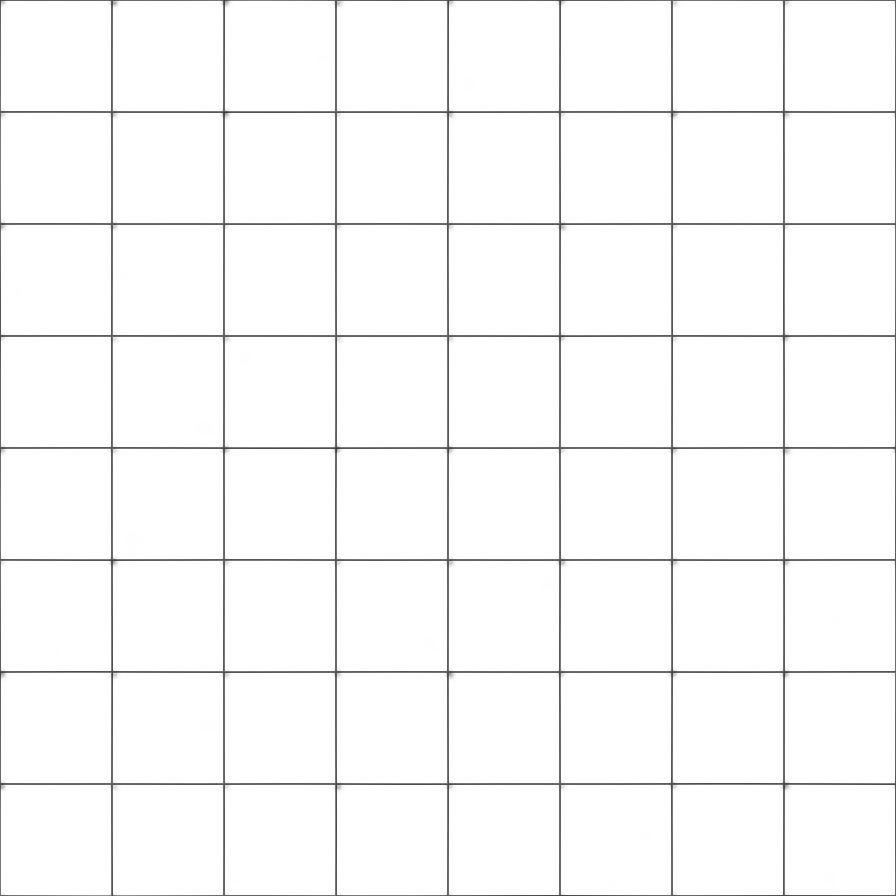
This pattern is drawn by a Shadertoy shader. Its source:

```glsl
// Thin black square grid on white paper, with faint ink smudges at the crossings.

const float CELLS = 8.0;              // repeats across and down
const float LINE_WIDTH = 0.0106;      // lengths below are in cells
const float LINE_DRIFT = 0.0022;      // sideways wander of the lines
const float DRIFT_FREQ = 0.7;
const vec2  SMUDGE_SHIFT = vec2(0.016, -0.018);
const float SMUDGE_RADIUS = 0.032;
const float SMUDGE_MIN = 0.10;
const float SMUDGE_MAX = 0.34;
const float GRAIN_FREQ = 40.0;
const float PAPER_MOTTLE = 0.004;
const vec3  PAPER = vec3(1.0);
const vec3  INK = vec3(0.0);

vec2 hash2(vec2 p) {
    vec3 q = fract(p.xyx * vec3(0.1031, 0.1030, 0.0973));
    q += dot(q, q.yzx + 33.33);
    return fract((q.xx + q.yz) * q.zy);
}

float cornerSlope(vec2 corner, vec2 offset) {
    return dot(hash2(corner) * 2.0 - 1.0, offset);
}

// Gradient noise, roughly -0.7 to 0.7
float gradientNoise(vec2 p) {
    vec2 i = floor(p), f = fract(p);
    vec2 u = f * f * f * (f * (f * 6.0 - 15.0) + 10.0);
    vec2 e = vec2(1.0, 0.0);
    float low = mix(cornerSlope(i, f), cornerSlope(i + e, f - e), u.x);
    float high = mix(cornerSlope(i + e.yx, f - e.yx), cornerSlope(i + 1.0, f - 1.0), u.x);
    return mix(low, high, u.y);
}

// Share of a pixel covered by a line centred on zero
float lineCoverage(float x, float pixel) {
    float right = min(x + 0.5 * pixel, 0.5 * LINE_WIDTH);
    float left = max(x - 0.5 * pixel, -0.5 * LINE_WIDTH);
    return clamp((right - left) / pixel, 0.0, 1.0);
}

// Soft stain below and to the right of each crossing
float smudge(vec2 p, vec2 crossing) {
    vec2 seed = hash2(crossing + 17.0);
    vec2 d = p - crossing - SMUDGE_SHIFT * (0.6 + 0.8 * seed.y);
    float falloff = exp(-dot(d, d) / (SMUDGE_RADIUS * SMUDGE_RADIUS));
    float grain = 1.0 + 0.6 * gradientNoise(p * GRAIN_FREQ);
    return falloff * grain * mix(SMUDGE_MIN, SMUDGE_MAX, seed.x);
}

void mainImage(out vec4 fragColor, in vec2 fragCoord) {
    vec2 p = fragCoord / iResolution.xy * CELLS;
    vec2 pixel = CELLS / iResolution.xy;
    vec2 crossing = floor(p + 0.5);

    // Grid lines
    vec2 drift = LINE_DRIFT * vec2(
        gradientNoise(vec2(p.y * DRIFT_FREQ, crossing.x * 5.3 + 0.4)),
        gradientNoise(vec2(p.x * DRIFT_FREQ, crossing.y * 5.3 + 60.4)));
    vec2 d = p - crossing - drift;
    float lines = max(lineCoverage(d.x, pixel.x), lineCoverage(d.y, pixel.y));

    // Paper, smudges, then ink
    vec3 color = PAPER - PAPER_MOTTLE * max(gradientNoise(p * 3.0), 0.0);
    color = mix(color, INK, smudge(p, crossing));
    color = mix(color, INK, lines);
    fragColor = vec4(color, 1.0);
}
```
